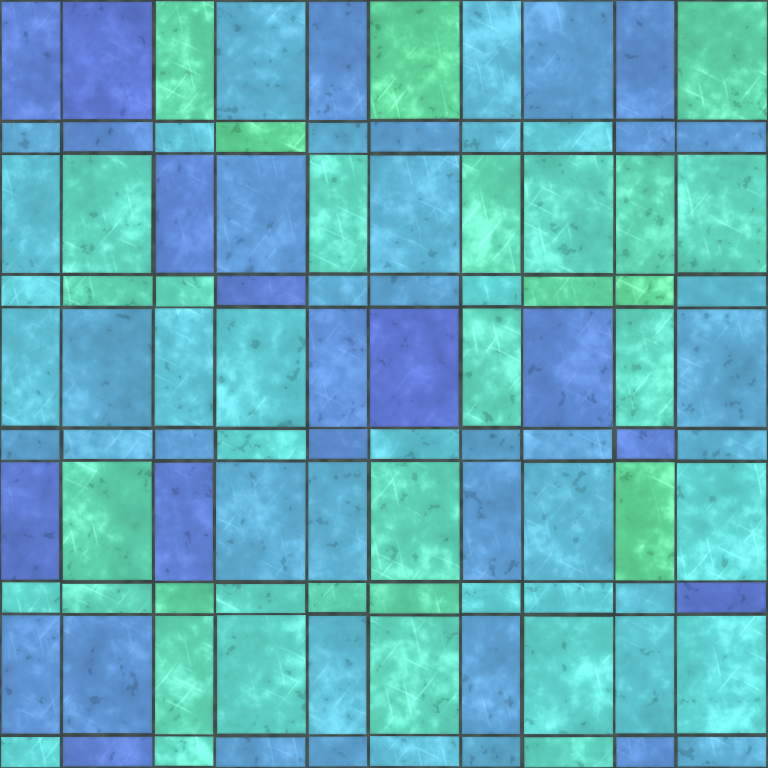
Give the GLSL for this pattern, as a Shadertoy shader.

```glsl
// Worn blue-to-green tiles in a grid of alternating wide, narrow, tall and short cells with dark grout.

const float REPEATS = 5.0;              // tile pairs across and down
const vec2  SPLIT = vec2(0.4, 0.213);   // where each pair divides
const float HALF_GAP = 0.0016;          // half the grout width
const float GAP_JITTER = 0.0008;        // extra inset and shift per tile
const float TILT = 0.007;               // range of tile rotation, radians
const float HUE_BLUE = 0.632;
const float HUE_GREEN = 0.412;
const float SATURATION = 0.55;
const float BRIGHTNESS = 0.825;
const vec3  GROUT = vec3(0.26, 0.31, 0.30);
const float MOTTLE = 0.28;
const float PATCH_GLOW = 0.13;
const float SCRATCH_GLOW = 0.10;

float hash(vec2 p, float salt) {
    vec3 q = fract(vec3(p.x, p.y, p.x + salt) * vec3(0.1031, 0.1030, 0.0973));
    q += dot(q, q.yzx + 33.33);
    return fract((q.x + q.y) * q.z);
}

vec2 hash2(vec2 p, float salt) {
    return vec2(hash(p, salt), hash(p, salt + 5.7));
}

mat2 rotation(float a) {
    float c = cos(a);
    float s = sin(a);
    return mat2(c, s, -s, c);
}

float noise(vec2 p) {
    vec2 i = floor(p);
    vec2 f = p - i;
    f = f * f * (3.0 - 2.0 * f);
    float bottom = mix(hash(i, 1.0), hash(i + vec2(1.0, 0.0), 1.0), f.x);
    float top = mix(hash(i + vec2(0.0, 1.0), 1.0), hash(i + vec2(1.0, 1.0), 1.0), f.x);
    return mix(bottom, top, f.y);
}

float fbm(vec2 p) {
    mat2 turn = rotation(0.6) * 2.03;
    float sum = 0.0;
    float amp = 0.54;
    for (int i = 0; i < 3; i++) {
        sum += amp * noise(p);
        p = turn * p + 7.3;
        amp *= 0.56;
    }
    return sum;
}

vec3 hueColor(float h) {
    vec3 rgb = clamp(abs(mod(h * 6.0 + vec3(0.0, 4.0, 2.0), 6.0) - 3.0) - 1.0, 0.0, 1.0);
    return BRIGHTNESS * mix(vec3(1.0), rgb, SATURATION);
}

float boxDistance(vec2 p, vec2 halfSize) {
    vec2 d = abs(p) - halfSize;
    return length(max(d, 0.0)) + min(max(d.x, d.y), 0.0);
}

// Sparse, slightly bent hairlines in three directions
float scratches(vec2 p, float px) {
    float sum = 0.0;
    for (int i = 0; i < 3; i++) {
        vec2 q = rotation(0.45 + 0.9 * float(i)) * p * vec2(13.0) + 3.1;
        q.y *= 2.5;
        vec2 id = floor(q);
        vec2 f = q - id;
        float pick = hash(id, 11.0);
        float bend = 0.2 * (pick - 0.5) * sin(f.x * 3.14);
        float dist = abs(f.y - 0.25 - 0.5 * hash(id, 12.0) - bend) / 32.5;
        float fade = 1.0 - smoothstep(0.1, 0.2 + 0.3 * pick, abs(f.x - 0.5));
        sum += (1.0 - smoothstep(0.0004, 0.0009 + px, dist)) * fade * step(0.4, pick);
    }
    return min(sum, 1.5);
}

void mainImage(out vec4 fragColor, in vec2 fragCoord) {
    float px = 1.0 / iResolution.y;
    vec2 uv = fragCoord * px;

    // Locate the tile
    vec2 grid = uv * REPEATS;
    vec2 cell = floor(grid);
    vec2 side = step(SPLIT, grid - cell);
    vec2 id = cell * 2.0 + side;
    vec2 start = (cell + side * SPLIT) / REPEATS;
    vec2 end = (cell + mix(SPLIT, vec2(1.0), side)) / REPEATS;

    // Uneven placement varies the grout width
    vec2 shift = (hash2(id, 21.0) - 0.5) * GAP_JITTER * 2.0;
    vec2 halfSize = 0.5 * (end - start) - HALF_GAP - GAP_JITTER * hash2(id, 22.0);
    vec2 local = rotation((hash(id, 23.0) - 0.5) * TILT) * (uv - 0.5 * (start + end) - shift);
    float dist = boxDistance(local, halfSize);

    // Glaze colour and wear
    float green = hash(id, 31.0);
    vec3 tile = hueColor(mix(HUE_BLUE, HUE_GREEN, green));
    vec2 surface = uv + hash2(id, 32.0) * 9.0;
    float cloud = fbm(surface * 16.0);
    float grain = fbm(surface * 70.0);
    float worn = smoothstep(0.48, 0.78, 0.5 * (cloud + grain));
    float wear = mix(0.25, 1.0, green);
    tile *= 1.0 + MOTTLE * (cloud - 0.5) + 0.5 * MOTTLE * (grain - 0.5);
    tile += wear * PATCH_GLOW * worn;
    tile += wear * SCRATCH_GLOW * scratches(surface, px) * smoothstep(0.35, 0.65, cloud);
    tile *= 1.0 - 0.12 * smoothstep(0.28, 0.18, grain);
    tile *= 1.0 - 0.07 * smoothstep(-0.004, 0.0, dist);

    vec3 grout = GROUT * (0.85 + 0.3 * noise(uv * 90.0));
    float cover = smoothstep(-0.6 * px, 0.6 * px, dist);
    fragColor = vec4(mix(tile, grout, cover), 1.0);
}
```
